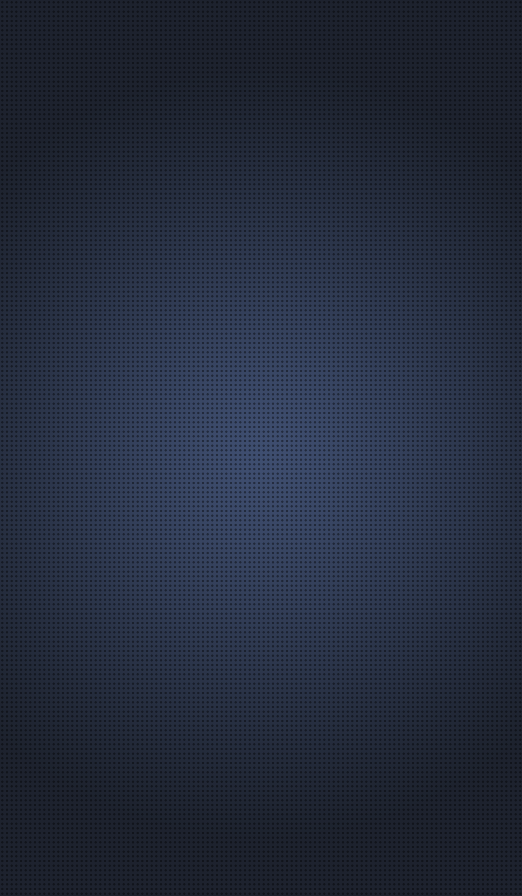
This background is drawn by a Shadertoy shader. Its source:

```glsl
// A dark blue perforated panel lit by a soft round glow near its centre.
// A radial gradient sets the light; a square grid of round holes, repeated
// with fract, darkens it. All lengths are fractions of the canvas height.

#define GLOW_CENTRE  vec2(0.502, 0.493)
#define GLOW_RADIUS  0.43
#define GLOW_COLOUR  vec3(0.250, 0.312, 0.448)
#define PANEL_COLOUR vec3(0.113, 0.134, 0.180)
#define HOLE_ROWS    192.0
#define HOLE_RADIUS  0.25
#define HOLE_DEPTH   0.42

// Radial falloff: 1 at the glow centre, 0 at its rim, with a rounded peak.
float glowAmount(vec2 offset) {
    float radius = length(vec2(length(offset), 0.02));
    float light = clamp(1.0 - radius / GLOW_RADIUS, 0.0, 1.0);
    return mix(light, smoothstep(0.0, 1.0, light), 0.25);
}

// Smooth coverage of the round hole in each grid cell.
float holeMask(vec2 position, float pixelSize) {
    vec2 cell = fract(position * HOLE_ROWS) - 0.5;
    float halfEdge = 0.5 * pixelSize * HOLE_ROWS;
    float edgeDistance = length(cell) - HOLE_RADIUS;
    return 1.0 - smoothstep(-halfEdge, halfEdge, edgeDistance);
}

void mainImage(out vec4 fragColor, in vec2 fragCoord) {
    float pixelSize = 1.0 / iResolution.y;
    vec2 position = fragCoord * pixelSize;
    vec2 centre = GLOW_CENTRE * iResolution.xy * pixelSize;

    // Panel lit by the glow
    vec3 colour = mix(PANEL_COLOUR, GLOW_COLOUR, glowAmount(position - centre));

    // Dark perforations
    colour *= 1.0 - HOLE_DEPTH * holeMask(position, pixelSize);

    fragColor = vec4(colour, 1.0);
}
```
